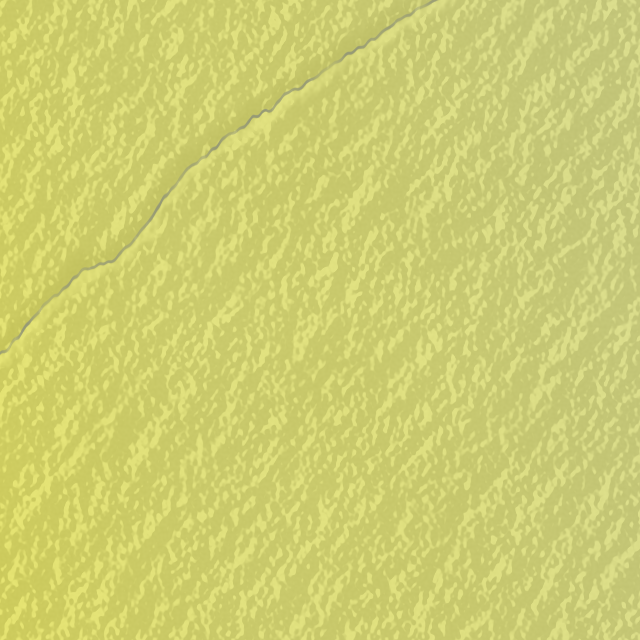
A three.js fragment shader for this texture:

```glsl
varying vec2 vUv;

const vec3 BASE_LEFT = vec3(0.808, 0.800, 0.355);
const vec3 BASE_MIDDLE = vec3(0.786, 0.787, 0.418);
const vec3 BASE_RIGHT = vec3(0.762, 0.772, 0.472);
const vec3 LIT_GAIN = vec3(0.094, 0.094, 0.078);
const vec3 CRACK_COLOR = vec3(0.590, 0.605, 0.460);
const float GRAIN_ANGLE = 1.0;
const float FINE_ANGLE = 1.35;
const float STREAK_ANGLE = 0.86;
const vec2 COARSE_FREQ = vec2(22.0, 36.0);  // along, across the grain
const vec2 GRAIN_FREQ = vec2(60.0, 74.0);
const vec2 FINE_FREQ = vec2(112.0, 118.0);
const vec2 STREAK_FREQ = vec2(6.0, 25.0);
const float LIT_START = -0.05;
const float LIT_END = 0.42;
const float CRACK_HALF_WIDTH = 0.0009;
const float CRACK_SOFTNESS = 0.0024;
const float BEVEL_WIDTH = 0.024;
const float PI = 3.14159265;

float hash(vec2 p) {
  vec3 q = fract(vec3(p.xyx) * 0.1031);
  q += dot(q, q.yzx + 33.33);
  return fract((q.x + q.y) * q.z);
}

float cornerSlope(vec2 cell, vec2 offset) {
  float angle = 2.0 * PI * hash(cell);
  return dot(vec2(cos(angle), sin(angle)), offset);
}

// Gradient noise, centred on zero
float noise(vec2 p) {
  vec2 i = floor(p);
  vec2 f = p - i;
  vec2 u = f * f * f * (f * (f * 6.0 - 15.0) + 10.0);
  vec2 e = vec2(1.0, 0.0);
  float low = mix(cornerSlope(i, f), cornerSlope(i + e, f - e), u.x);
  float high = mix(cornerSlope(i + e.yx, f - e.yx), cornerSlope(i + e.xx, f - e.xx), u.x);
  return mix(low, high, u.y);
}

vec2 rotate(vec2 p, float angle) {
  float c = cos(angle);
  float s = sin(angle);
  return vec2(c * p.x + s * p.y, c * p.y - s * p.x);
}

// Height difference toward the light, which falls across the grain
float emboss(vec2 p) {
  return noise(p) - noise(p + vec2(0.10, -0.50));
}

// Short grains at three sizes, broken by their differing directions
float surfaceRelief(vec2 p) {
  vec2 q = p + 10.0;
  float relief = 0.50 * emboss(rotate(q, GRAIN_ANGLE - 0.1) * COARSE_FREQ + 17.0);
  relief += 0.72 * emboss(rotate(q, GRAIN_ANGLE) * GRAIN_FREQ);
  relief += 0.66 * emboss(rotate(q, FINE_ANGLE) * FINE_FREQ + 31.0);
  relief *= 1.0 + 0.6 * noise(p * 8.0 + 13.0);
  float streak = emboss(rotate(q, STREAK_ANGLE) * STREAK_FREQ + 57.0);
  return relief + 0.34 * streak;
}

// Height of the crack: a rising arc with one sag and a ragged edge
float crackHeight(float x) {
  float arc = 0.447 + 0.813 * x + 0.046 * sin(PI * x / 0.68);
  float sag = (x - 0.195) / 0.046;
  float ragged = 0.009 * noise(vec2(x * 27.0, 3.5)) + 0.007 * noise(vec2(x * 85.0, 8.5));
  return arc - 0.034 * exp(-sag * sag) + ragged;
}

void main() {
  vec2 p = vUv;

  // Yellow at the lower left, greyer toward the upper right
  float tint = 0.85 * p.x + 0.20 * p.y;
  vec3 base = mix(BASE_LEFT, BASE_MIDDLE, smoothstep(-0.12, 0.42, tint));
  base = mix(base, BASE_RIGHT, smoothstep(0.46, 1.05, tint));

  // Signed distance to the crack, positive above, corrected for its slope
  float delta = 0.006;
  float slope = (crackHeight(p.x + delta) - crackHeight(p.x - delta)) / (2.0 * delta);
  float side = (p.y - crackHeight(p.x)) / sqrt(1.0 + slope * slope);

  // Lit flanks of the grain, calmer on the shaded lip above the crack
  float relief = surfaceRelief(p);
  float lip = smoothstep(-0.002, 0.003, side) * (1.0 - smoothstep(0.008, 0.034, side));
  float lit = smoothstep(LIT_START, LIT_END, relief - 0.20 * lip);

  // Uneven bright bevel under the crack
  float bevelWidth = BEVEL_WIDTH * (1.0 + 1.1 * noise(p * 26.0 + 5.0));
  float bevel = smoothstep(-bevelWidth, -0.4 * bevelWidth, side)
    * (1.0 - smoothstep(-0.005, 0.0, side));
  lit = max(lit, bevel * clamp(0.75 + 0.6 * relief, 0.0, 1.0));

  // Faint speckle and shade
  vec3 color = base + LIT_GAIN * lit;
  color += 0.014 * noise(p * 175.0 + 71.0);
  color += 0.010 * noise(p * 5.0 + 23.0);
  color -= 0.022 * lip;

  // Thin grey crack line, fading in places
  float line = 1.0 - smoothstep(CRACK_HALF_WIDTH, CRACK_HALF_WIDTH + CRACK_SOFTNESS, abs(side));
  float strength = 0.74 + 0.9 * noise(vec2(p.x * 34.0, 19.5));
  color = mix(color, CRACK_COLOR, line * clamp(strength, 0.0, 1.0));

  gl_FragColor = vec4(color, 1.0);
}
```
